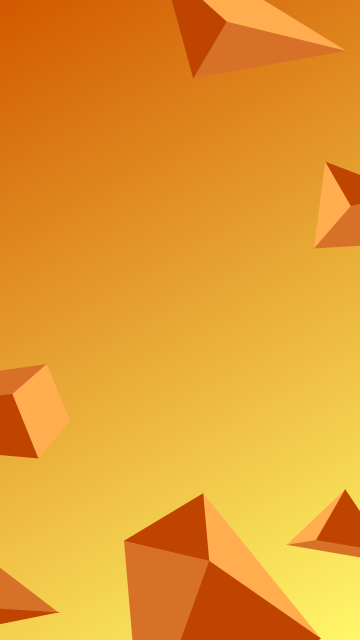
Write a Shadertoy shader that draws this background.

```glsl
#define GRID vec2(90.0, 160.0)
#define SKY_START vec3(0.82, 0.345, 0.0)
#define SKY_END vec3(1.0, 0.97, 0.41)
#define LIGHT vec3(1.0, 0.68, 0.31)
#define MIDTONE vec3(0.845, 0.445, 0.155)
#define SHADE vec3(0.745, 0.265, 0.0)

// Signed distance to the line a-b, positive on its left
float edge(vec2 p, vec2 a, vec2 b) {
    vec2 along = normalize(b - a), q = p - a;
    return along.x * q.y - along.y * q.x;
}

// Convex facets with clockwise corners, negative inside
float tri(vec2 p, vec2 a, vec2 b, vec2 c) {
    return max(edge(p, a, b), max(edge(p, b, c), edge(p, c, a)));
}

float quad(vec2 p, vec2 a, vec2 b, vec2 c, vec2 d) {
    return max(max(edge(p, a, b), edge(p, b, c)), max(edge(p, c, d), edge(p, d, a)));
}

// Additive coverage keeps shared edges free of seams
void paint(inout vec3 color, vec3 sky, vec3 tone, float dist) {
    float pixel = GRID.y / iResolution.y;
    color += (tone - sky) * clamp(0.5 - dist / pixel, 0.0, 1.0);
}

void mainImage(out vec4 fragColor, in vec2 fragCoord) {
    vec2 p = fragCoord / iResolution.xy * GRID;

    // Diagonal sky, from upper left to lower right
    vec2 fromCorner = vec2(p.x, GRID.y - p.y);
    vec3 sky = mix(SKY_START, SKY_END, dot(fromCorner, GRID) / dot(GRID, GRID));
    vec3 color = sky;

    // Top spike
    vec2 hub = vec2(56.7, 154.6), top = vec2(40.4, 169.2);
    vec2 right = vec2(86.5, 147.3), low = vec2(48.3, 140.4);
    paint(color, sky, SHADE, tri(p, top, hub, low));
    paint(color, sky, LIGHT, quad(p, top, vec2(51.0, 169.2), right, hub));
    paint(color, sky, MIDTONE, tri(p, hub, right, low));

    // Right pyramid
    hub = vec2(87.7, 108.5);
    top = vec2(81.3, 119.6);
    low = vec2(78.5, 97.9);
    right = vec2(94.4, 110.1);
    paint(color, sky, SHADE, quad(p, top, vec2(94.4, 114.6), right, hub));
    paint(color, sky, LIGHT, tri(p, top, hub, low));
    paint(color, sky, MIDTONE, quad(p, low, hub, right, vec2(94.4, 98.8)));

    // Left cube
    hub = vec2(3.1, 61.5);
    top = vec2(11.7, 69.0);
    low = vec2(9.6, 45.4);
    vec2 left = vec2(-3.1, 60.8);
    paint(color, sky, MIDTONE, quad(p, vec2(-3.1, 66.9), top, hub, left));
    paint(color, sky, LIGHT, quad(p, top, vec2(17.5, 54.8), low, hub));
    paint(color, sky, SHADE, quad(p, left, hub, low, vec2(-3.1, 46.5)));

    // Lower left spike
    right = vec2(14.6, 6.9);
    left = vec2(-4.2, 8.1);
    paint(color, sky, MIDTONE, tri(p, vec2(-4.2, 21.3), right, left));
    paint(color, sky, SHADE, tri(p, left, right, vec2(-4.2, 3.1)));

    // Large bottom gem
    hub = vec2(52.3, 19.8);
    top = vec2(50.8, 36.7);
    left = vec2(31.0, 24.8);
    right = vec2(80.2, 0.4);
    low = vec2(43.5, -4.6);
    paint(color, sky, SHADE, tri(p, left, top, hub));
    paint(color, sky, LIGHT, tri(p, top, right, hub));
    paint(color, sky, MIDTONE, quad(p, left, hub, low, vec2(33.5, -4.6)));
    paint(color, sky, SHADE, quad(p, hub, right, vec2(75.0, -4.6), low));

    // Lower right pyramid
    hub = vec2(79.0, 25.0);
    top = vec2(86.3, 37.7);
    left = vec2(71.7, 23.8);
    right = vec2(93.8, 22.5);
    paint(color, sky, LIGHT, tri(p, top, hub, left));
    paint(color, sky, SHADE, quad(p, top, vec2(93.8, 26.5), right, hub));
    paint(color, sky, MIDTONE, quad(p, left, hub, right, vec2(93.8, 20.0)));

    fragColor = vec4(clamp(color, 0.0, 1.0), 1.0);
}
```
